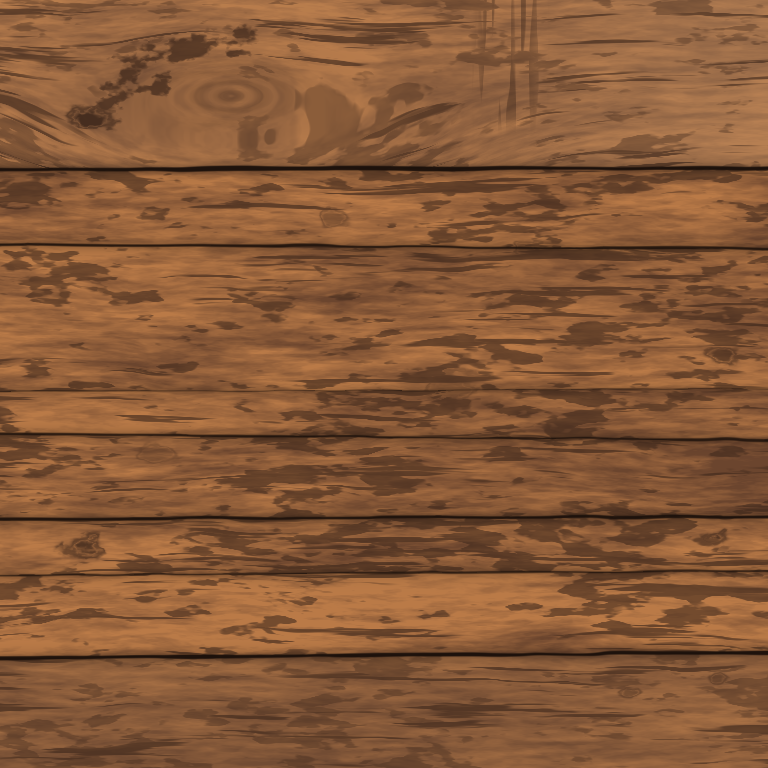
Write a WebGL 2 fragment shader that draws this texture.

```glsl
#version 300 es
precision highp float;

uniform vec2 u_resolution;
out vec4 fragColor;

vec3 hash(vec2 p) {
  vec3 q = fract(p.xyx * vec3(0.1031, 0.1030, 0.0973));
  q += dot(q, q.yxz + 33.33);
  return fract((q.xxy + q.yzz) * q.zyx);
}

// Cellular noise: random cell values blended by distance to each cell point
float cellNoise(vec2 p) {
  vec2 cell = floor(p), local = p - cell;
  float total = 0.0, weights = 0.0;
  for (int j = -1; j <= 1; j++)
    for (int i = -1; i <= 1; i++) {
      vec2 step2 = vec2(i, j);
      vec3 h = hash(cell + step2 + 200.0);
      vec2 d = step2 + h.xy - local;
      float w = exp(-6.0 * dot(d, d));
      total += w * h.z;
      weights += w;
    }
  return total / weights;
}

float layered(vec2 p) {
  return 0.57 * cellNoise(p) + 0.28 * cellNoise(p * 2.1 + 17.3) + 0.15 * cellNoise(p * 4.3 + 41.7);
}

float segmentDistance(vec2 p, vec2 a, vec2 b) {
  vec2 ab = b - a;
  return length(p - a - ab * clamp(dot(p - a, ab) / dot(ab, ab), 0.0, 1.0));
}

void main() {
  vec2 uv = gl_FragCoord.xy / u_resolution.y;
  float pixel = 1.0 / u_resolution.y;

  // Seams from bottom to top: height, tilt, half width, darkness
  vec4 seams[7] = vec4[7](
    vec4(0.147, 0.007, 0.0023, 0.95), vec4(0.254, 0.006, 0.0012, 0.70),
    vec4(0.326, 0.003, 0.0019, 0.90), vec4(0.431, -0.007, 0.0014, 0.80),
    vec4(0.492, 0.004, 0.0007, 0.50), vec4(0.679, -0.006, 0.0015, 0.85),
    vec4(0.780, 0.001, 0.0027, 0.95));
  float gap = 0.0, shade = 0.0;
  int plank = 0;
  for (int i = 0; i < 7; i++) {
    vec4 s = seams[i];
    float wobble = 0.003 * (cellNoise(vec2(uv.x * 14.0, float(i) * 9.0)) - 0.5);
    float d = uv.y - s.x - s.y * (uv.x - 0.5) - wobble;
    float halfWidth = s.z * (0.6 + 0.8 * cellNoise(vec2(uv.x * 9.0, float(i) * 5.0 + 70.0)));
    gap = max(gap, s.w * (1.0 - smoothstep(halfWidth - pixel, halfWidth + pixel, abs(d))));
    shade = max(shade, s.w * exp(-abs(d) * 170.0));
    if (d > 0.0) plank = i + 1;
  }
  float seed = float(plank);
  bool coarse = plank == 0 || plank == 7;

  // Grain bends around the large knot of the top plank
  vec2 grainPos = uv;
  vec2 q = (uv - vec2(0.30, 0.875)) / vec2(0.15, 0.065);
  if (plank == 7) {
    float ring = sqrt(1.0 + q.y * q.y - exp(-q.x * q.x));
    grainPos.y = mix(uv.y, 0.875 + 0.065 * ring, exp(-0.25 * dot(q, q)));
  }
  grainPos += vec2(3.7, 1.3) * seed;
  grainPos.y += 0.025 * (layered(grainPos * vec2(3.0, 9.0)) - 0.5);

  // Broad stains, fibres and growth lines
  float broad = layered(grainPos * vec2(3.5, 11.0) + 5.0);
  float fibre = layered(grainPos * vec2(9.0, 85.0));
  float fine = layered(grainPos * vec2(38.0, 210.0) + 60.0);
  float lines = sin(grainPos.y * 430.0 + 5.0 * sin(grainPos.x * 5.0) + 13.0 * broad);
  float tints[8] = float[8](-0.17, 0.06, 0.10, -0.10, -0.08, 0.10, 0.03, 0.02);
  float tone = 0.53 + tints[plank] + 1.15 * (broad - 0.5) + 0.75 * (fibre - 0.5)
             + 0.6 * (fine - 0.5) + (coarse ? 0.08 : 0.035) * lines;
  vec3 wood = mix(vec3(0.42, 0.27, 0.18), vec3(0.73, 0.48, 0.28), clamp(tone, 0.0, 1.0));
  if (plank == 7) wood = mix(wood, vec3(0.70, 0.52, 0.37), 0.22 + 0.25 * smoothstep(0.5, 1.0, uv.x));
  if (plank == 0) wood = mix(wood, vec3(0.50, 0.35, 0.24), 0.35);

  // Ragged flecks gathered in patches, and long hairline cracks
  float patches = layered(uv * vec2(5.0, 12.0) + 31.0 + seed);
  float fleck = layered(grainPos * vec2(24.0, 95.0) + 90.0) + 0.55 * (patches - 0.5);
  float crack = layered(grainPos * vec2(5.0, 120.0) + 130.0) + 0.25 * (patches - 0.5);
  float dark = (coarse ? 0.38 : 0.58) * smoothstep(0.59, 0.72, fleck);
  dark = max(dark, 0.65 * smoothstep(0.68, 0.77, crack));

  // Knots: centre, radius, darkness
  vec4 knots[10] = vec4[10](
    vec4(0.687, 0.674, 0.014, 0.5), vec4(0.435, 0.716, 0.014, 0.5),
    vec4(0.944, 0.535, 0.014, 0.8), vec4(0.590, 0.497, 0.022, 0.4),
    vec4(0.820, 0.097, 0.009, 0.6), vec4(0.935, 0.118, 0.008, 0.6),
    vec4(0.110, 0.290, 0.018, 0.9), vec4(0.930, 0.300, 0.012, 0.9),
    vec4(0.205, 0.411, 0.015, 0.4), vec4(0.115, 0.843, 0.020, 0.95));
  float ragged = layered(uv * vec2(45.0, 75.0)) - 0.5;
  for (int i = 0; i < 10; i++) {
    vec4 k = knots[i];
    float r = length((uv - k.xy) / vec2(1.5, 0.8)) / k.z + 1.5 * ragged;
    float rim = exp(-18.0 * (r - 0.85) * (r - 0.85));
    float core = 1.0 - smoothstep(0.3, 0.9, r);
    dark = max(dark, k.w * max(0.7 * rim, core * (0.3 + 0.7 * k.w)));
  }

  // Charred streaks and stained heart beside the large knot
  float char1 = segmentDistance(uv, vec2(0.14, 0.868), vec2(0.205, 0.892));
  float char2 = segmentDistance(uv, vec2(0.16, 0.908), vec2(0.24, 0.942));
  float char3 = segmentDistance(uv, vec2(0.24, 0.942), vec2(0.32, 0.947));
  float charred = min(char1, min(char2, char3)) + 0.045 * ragged;
  dark = max(dark, 0.75 * (1.0 - smoothstep(0.004, 0.016, charred)));
  if (plank == 7) dark = max(dark, 0.35 * exp(-1.6 * dot(q, q)) * (0.7 + 0.3 * lines));

  // Faint upright saw marks
  float sawArea = smoothstep(0.61, 0.64, uv.x) * (1.0 - smoothstep(0.68, 0.72, uv.x)) * smoothstep(0.82, 0.87, uv.y);
  dark = max(dark, 0.45 * sawArea * smoothstep(0.5, 0.75, cellNoise(uv * vec2(170.0, 9.0))));

  vec3 color = mix(wood, vec3(0.25, 0.16, 0.11), dark);
  color *= 1.0 - 0.35 * shade;
  color = mix(color, vec3(0.10, 0.06, 0.04), gap);
  fragColor = vec4(color, 1.0);
}
```
